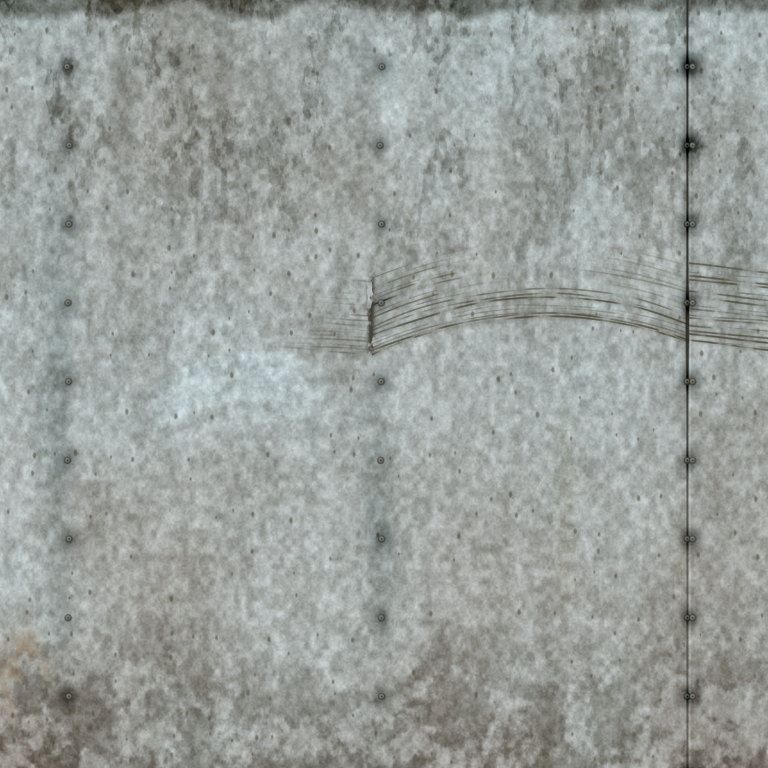
A Shadertoy shader for this texture:

```glsl
// Weathered grey-green metal panels with rivets, a seam, scrape marks and grime.

float hash(vec2 p) {
    vec3 q = fract(vec3(p.xyx) * 0.1031);
    q += dot(q, q.yzx + 33.33);
    return fract((q.x + q.y) * q.z);
}

float noise(vec2 p) {
    vec2 i = floor(p), f = fract(p);
    f = f * f * (3.0 - 2.0 * f);
    return mix(mix(hash(i), hash(i + vec2(1, 0)), f.x),
               mix(hash(i + vec2(0, 1)), hash(i + vec2(1, 1)), f.x), f.y);
}

float fbm(vec2 p, int octaves) {
    float sum = 0.0, total = 0.0, amp = 0.5;
    for (int i = 0; i < octaves; i++) {
        sum += amp * noise(p);
        total += amp;
        amp *= 0.55;
        p = mat2(1.98, 0.24, -0.24, 1.98) * p + 17.3;
    }
    return sum / total;
}

// Soft bump of half-width w around zero
float bump(float d, float w) { return exp(-d * d / (w * w)); }

// Antialiased solid of half-width w
float solid(float d, float w, float px) {
    return 1.0 - smoothstep(max(w - px, 0.0), w + px, abs(d));
}

// Bundle of thin scrapes that bends differently on each panel
float scrapes(vec2 p, float px) {
    float panel = step(0.484, p.x) + step(0.897, p.x);
    float low = panel < 0.5 ? 0.539 + 0.07 * (0.484 - p.x)
              : panel < 1.5 ? 0.586 - 0.95 * (p.x - 0.71) * (p.x - 0.71)
              : 0.555 - 0.1 * (p.x - 0.897);
    float ink = 0.0;
    for (int i = 0; i < 17; i++) {
        float id = float(i), rnd = hash(vec2(id + 3.0, panel * 7.0 + 1.0));
        float v = pow((id + 0.5 * rnd) / 16.5, 1.25);
        float d = p.y - low - 0.102 * v - 0.004 * (noise(vec2(p.x * 11.0, id * 5.0)) - 0.5);
        float reach = 1.0;
        if (panel < 0.5) reach = 0.6 * smoothstep(0.0, 0.09, p.x - 0.3 - 0.1 * sqrt(v) - 0.03 * rnd);
        else if (panel < 1.5 && v > 0.4)
            reach = max(1.0 - smoothstep(0.53, 0.63, p.x - 0.05 * rnd),
                        0.5 * smoothstep(0.75, 0.85, p.x + 0.04 * rnd));
        float broken = smoothstep(0.2, 0.65, fbm(vec2(p.x * 38.0, id * 9.0 + panel), 3));
        float weight = i == 0 ? 0.85 : 0.2 + 0.65 * rnd;
        ink = max(ink, reach * broken * weight * solid(d, 0.0006 + 0.0008 * rnd, px));
        ink = max(ink, reach * 0.22 * rnd * bump(d, 0.004));
    }
    return ink;
}

void mainImage(out vec4 fragColor, in vec2 fragCoord) {
    vec2 p = fragCoord / iResolution.xy;
    float px = 1.0 / iResolution.y;
    float cloud = fbm(p * vec2(5.0, 4.0), 5);
    float streak = fbm(p * vec2(38.0, 6.0) + 40.0, 4);
    float grain = fbm(p * vec2(120.0, 95.0) + 9.0, 3);
    float blotch = fbm(p * 24.0 + 71.0, 5);
    float upper = smoothstep(0.4, 0.95, p.y);

    // Base tone: clouds, vertical streaks, fine grain
    float tone = 0.632 + 0.2 * (cloud - 0.5) + mix(0.1, 0.2, upper) * (streak - 0.5)
               + 0.27 * (grain - 0.5) + 0.05 * (noise(p * 430.0) - 0.5);

    // Flaked patches above, mottled grime below, stained top edge
    float flake = 0.62 * fbm(p * vec2(25.0, 9.0) + 5.0, 4) + 0.38 * fbm(p * vec2(130.0, 75.0), 3);
    tone -= 0.11 * smoothstep(0.53, 0.62, flake) * (0.15 + 0.85 * upper);
    float grime = 1.0 - smoothstep(0.03, 0.25, p.y + 0.16 * (cloud - 0.5));
    tone -= grime * (0.03 + 0.13 * smoothstep(0.62, 0.4, blotch + 0.2 * (grain - 0.5)) );
    tone -= 0.22 * smoothstep(0.982, 1.0, p.y + 0.03 * (noise(vec2(p.x * 28.0, 2.0)) - 0.5));

    // Worn bands along the rivet columns
    float wear = bump(p.x - 0.072 - 0.02 * (streak - 0.5), 0.02) * bump(p.y - 0.5, 0.32)
               + bump(p.x - 0.493, 0.021) * bump(p.y - 0.31, 0.14);
    tone -= 0.09 * wear * (0.4 + 1.2 * streak);
    tone += 0.035 * bump(p.x - 0.505, 0.02) * smoothstep(0.4, 0.7, p.y);

    // Pale wiped arcs
    float depth = 0.546 - 2.2 * (p.x - 0.34) * (p.x - 0.34) - p.y;
    float wiped = smoothstep(0.0, 0.008, depth) * (1.0 - smoothstep(0.04, 0.17, depth))
                * smoothstep(0.16, 0.23, p.x) * (1.0 - smoothstep(0.34, 0.49, p.x));
    tone += 0.075 * wiped * smoothstep(0.3, 0.75, fbm(vec2(depth * 65.0, p.x * 5.0), 3));

    // Ramp and cool-to-warm tint
    vec3 color = mix(vec3(0.42, 0.42, 0.39), vec3(0.67, 0.69, 0.68), (tone - 0.42) / 0.25);
    float cool = 2.0 * (cloud - 0.5) + 0.9 * (p.y - 0.5) + 0.7 * wear + 0.5 * wiped;
    color += vec3(-0.026, 0.004, 0.014) * clamp(cool, -1.0, 1.0);

    // Rust and brown runs
    float rust = bump(length((p - vec2(0.03, 0.125)) * vec2(1.0, 0.6)), 0.028) * smoothstep(0.42, 0.62, blotch);
    color = mix(color, vec3(0.55, 0.43, 0.29), 0.7 * rust);
    float run = bump(p.x - 0.735, 0.013) * bump(p.y - 0.34, 0.14) + bump(p.x - 0.887, 0.008) * bump(p.y - 0.25, 0.06);
    color -= vec3(0.05, 0.06, 0.09) * run * (0.3 + streak);

    // Scrapes and the torn mark where they meet the middle column
    color = mix(color, vec3(0.29, 0.27, 0.2), scrapes(p, px));
    float torn = bump(p.x - 0.483, 0.005) * smoothstep(0.53, 0.55, p.y) * (1.0 - smoothstep(0.63, 0.65, p.y));
    color = mix(color, vec3(0.27, 0.26, 0.22), torn * smoothstep(0.38, 0.6, fbm(p * vec2(160.0, 90.0), 3)));

    // Scattered pits
    vec2 cell = floor(p * 38.0);
    vec2 pit = fract(p * 38.0) - 0.25 - 0.5 * vec2(hash(cell + 11.0), hash(cell + 53.0));
    float pitSize = 0.03 + 0.06 * hash(cell + 91.0);
    color = mix(color, vec3(0.33, 0.31, 0.26), 0.6 * step(0.8, hash(cell)) * solid(length(pit * vec2(1.0, 0.6)), pitSize, 38.0 * px));

    // Seam with an open gap
    float gap = 0.001 + 0.0013 * bump(p.y - 0.575, 0.07);
    color -= 0.1 * bump(p.x - 0.895, 0.006) * smoothstep(0.3, 0.7, p.y);
    color += 0.09 * solid(p.x - 0.8985, 0.001, px);
    color = mix(color, vec3(0.17, 0.16, 0.14), mix(0.5, 0.9, smoothstep(0.2, 0.6, p.y)) * solid(p.x - 0.895, gap, px));

    // Rivets with stained halos; the seam has a pair
    for (int i = 0; i < 4; i++) {
        float x = i < 3 ? 0.089 + 0.402 * float(i) + 0.005 * step(0.5, float(i)) - 0.003 * step(1.5, float(i)) : 0.902;
        float row = clamp(round((0.913 - p.y) / 0.1025), 0.0, 9.0);
        vec2 q = p - vec2(x + 0.003 * (hash(vec2(row, i)) - 0.5) * step(float(i), 1.5), 0.913 - 0.1025 * row);
        float r = length(q);
        float stain = 0.08 + 0.16 * hash(vec2(row + 4.0, i)) + 0.1 * step(row, 1.5);
        color -= stain * bump(length(q * vec2(1.0, 0.85)), 0.0115) * (0.6 + 0.8 * grain);
        color = mix(color, vec3(0.25, 0.25, 0.22), 0.85 * solid(r, 0.0047, px));
        color = mix(color, vec3(0.53, 0.54, 0.51), 0.8 * solid(length(q - vec2(-0.0004, 0.0006)), 0.003, px));
        color = mix(color, vec3(0.2, 0.19, 0.17), 0.8 * solid(r, 0.001, px));
    }
    fragColor = vec4(clamp(color, 0.0, 1.0), 1.0);
}
```
